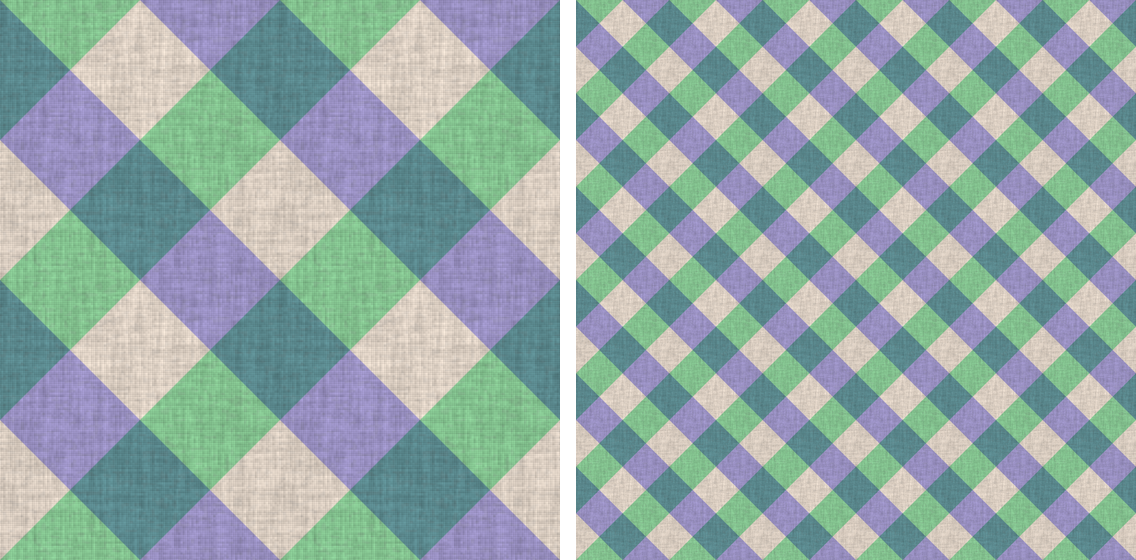
Left: one tile. Right: repeated 3 by 3.
A WebGL 1 fragment shader for this pattern:

```glsl
precision highp float;

uniform vec2 u_resolution;

float hash(vec2 p) {
  vec3 q = fract(p.xyx * vec3(0.1031, 0.1030, 0.0973));
  q += dot(q, q.yzx + 33.33);
  return fract((q.x + q.y) * q.z);
}

// Value noise that wraps after period cells, centred on zero
float wrapNoise(vec2 uv, vec2 period, float seed) {
  vec2 p = uv * period;
  vec2 cell = floor(p);
  vec2 f = fract(p);
  f = f * f * (3.0 - 2.0 * f);
  vec2 lo = mod(cell, period) + seed;
  vec2 hi = mod(cell + 1.0, period) + seed;
  float bottom = mix(hash(lo), hash(vec2(hi.x, lo.y)), f.x);
  float top = mix(hash(vec2(lo.x, hi.y)), hash(hi), f.x);
  return mix(bottom, top, f.y) - 0.5;
}

// Coverage of the even bands along one diagonal
float evenBand(float t, float blur) {
  float inside = 0.5 - abs(mod(t + 0.5, 2.0) - 1.0);
  return smoothstep(-blur, blur, inside);
}

vec3 gingham(vec2 uv, float blur) {
  vec2 p = uv * 4.0;
  float rising = evenBand(p.x - p.y, blur);
  float falling = evenBand(p.x + p.y, blur);
  vec3 purple = vec3(0.595, 0.56, 0.755);
  vec3 teal = vec3(0.35, 0.53, 0.55);
  vec3 green = vec3(0.51, 0.755, 0.555);
  vec3 cream = vec3(0.85, 0.80, 0.75);
  return mix(mix(purple, teal, rising), mix(cream, green, rising), falling);
}

// Brightness of the linen: uneven threads, slubs and the gaps between them
float linen(vec2 uv) {
  float warp = wrapNoise(uv, vec2(128.0, 14.0), 11.0);
  float weft = wrapNoise(uv, vec2(14.0, 128.0), 47.0);
  float streak = wrapNoise(uv, vec2(64.0, 3.0), 83.0);
  float grain = wrapNoise(uv, vec2(128.0), 131.0);
  vec2 gaps = sin(uv * 128.0 * 6.2831853);
  return 1.0 + 0.11 * warp + 0.10 * weft + 0.06 * streak
    + 0.09 * grain + 0.02 * (gaps.x + gaps.y);
}

void main() {
  vec2 uv = gl_FragCoord.xy / u_resolution;
  vec3 color = gingham(uv, 4.0 / min(u_resolution.x, u_resolution.y));

  // The cloth repeats with each block of checks
  vec2 cloth = uv * 2.0;
  float fleck = smoothstep(0.1, 0.4, wrapNoise(cloth, vec2(64.0, 96.0), 173.0));
  color = mix(color, vec3(dot(color, vec3(0.3, 0.55, 0.15))), 0.12 * fleck);
  color *= linen(cloth) - 0.025 * fleck;

  gl_FragColor = vec4(color, 1.0);
}
```
